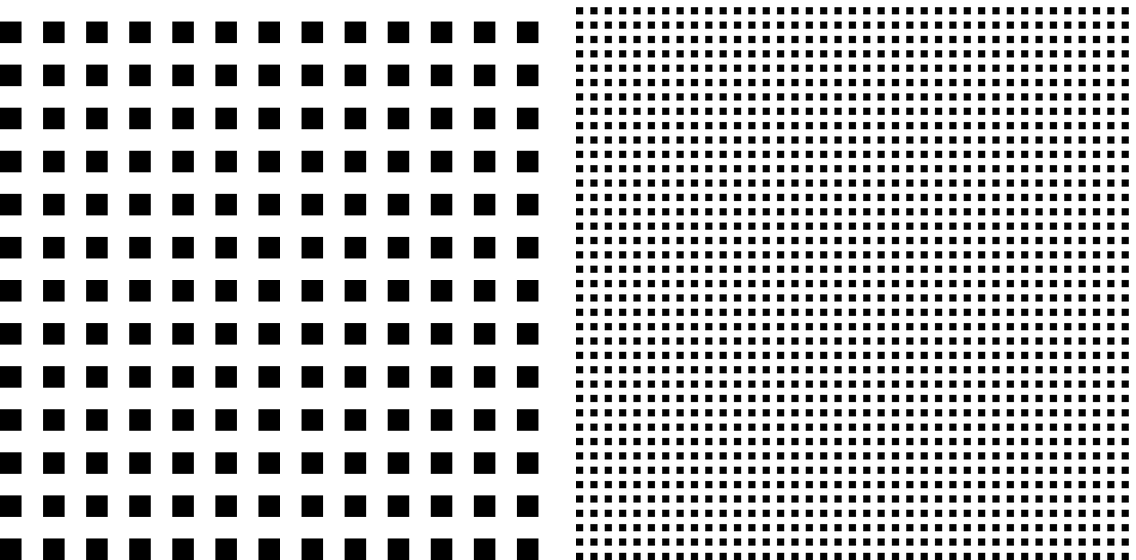
Left: one tile. Right: repeated 3 by 3.
A three.js fragment shader for this pattern:

```glsl
// Black squares on white in a regular grid, each as wide as the gap beside it.
// Every cell holds one square in its lower left corner, drawn as the product
// of two smoothed stripe masks, so the grid wraps on all sides.

varying vec2 vUv;

const float REPEATS = 13.0;        // cells across and down
const float SQUARE_SIZE = 0.5;     // side of a square, in cells
const vec3 PAPER = vec3(1.0);
const vec3 INK = vec3(0.0);

// Signed distance per axis to the nearest stripe spanning 0..size of a cell.
vec2 stripeDistance(vec2 p, float size) {
  vec2 fromCenter = fract(p - 0.5 * size + 0.5) - 0.5;
  return abs(fromCenter) - 0.5 * size;
}

// Share of a pixel covered by the squares, with edges one pixel soft.
float squareCoverage(vec2 p, float size, vec2 pixel) {
  vec2 stripes = clamp(0.5 - stripeDistance(p, size) / pixel, 0.0, 1.0);
  return stripes.x * stripes.y;
}

void main() {
  vec2 p = vUv * REPEATS;
  vec2 pixel = max(fwidth(p), vec2(0.0001));
  float ink = squareCoverage(p, SQUARE_SIZE, pixel);
  gl_FragColor = vec4(mix(PAPER, INK, ink), 1.0);
}
```
